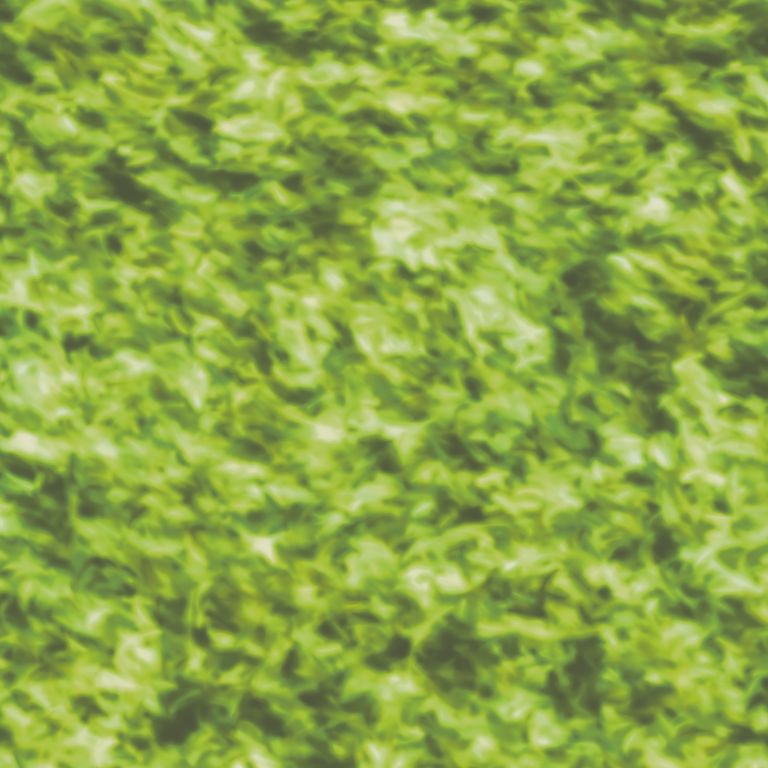
This texture is drawn by a Shadertoy shader. Its source:

```glsl
// Soft, sunlit turf: short overlapping grass blades with dark gaps and pale glints.
#define BLADE_CELL 0.037
#define BLADE_LAYERS 9
#define BLADE_BLUR 0.27
#define STRAND_CELL 0.13
#define STRAND_DENSITY 0.18
#define MEAN_ANGLE -0.25
#define CLUMP_DEPTH 1.0
#define MOTTLE_DEPTH 0.34
#define TONE_CONTRAST 3.3
#define TONE_CENTRE -0.06
#define HUE_SHIFT 0.075

vec3 hash3(vec3 p) {
    p = fract(p * vec3(0.1031, 0.1030, 0.0973));
    p += dot(p, p.yxz + 33.33);
    return fract((p.xxy + p.yxx) * p.zyx);
}

// Smooth value noise in -1..1
float noise(vec2 p, float seed) {
    vec2 i = floor(p), f = fract(p);
    f = f * f * (3.0 - 2.0 * f);
    float a = hash3(vec3(i, seed)).x;
    float b = hash3(vec3(i + vec2(1, 0), seed)).x;
    float c = hash3(vec3(i + vec2(0, 1), seed)).x;
    float d = hash3(vec3(i + vec2(1, 1), seed)).x;
    return 2.0 * mix(mix(a, b, f.x), mix(c, d, f.x), f.y) - 1.0;
}

// Signed distance to a bent, tapered blade centred on the origin
float bladeDistance(vec2 p, float angle, float halfLength, float width, float bend) {
    float c = cos(angle), s = sin(angle);
    vec2 q = vec2(c * p.x + s * p.y, c * p.y - s * p.x);
    q.y += bend * q.x * q.x;
    float along = min(abs(q.x) / halfLength, 1.0);
    float beyond = max(abs(q.x) - halfLength, 0.0);
    return length(vec2(beyond, q.y)) - width * (1.0 - 0.4 * along * along);
}

// Paints one scattered layer; paint holds tone and hue
void paintBlades(vec2 uv, float cell, float seed, float density, float thinness,
                 float lift, float blur, inout vec2 paint) {
    vec2 p = uv / cell + 50.0 + 17.0 * hash3(vec3(seed, 3.0, 7.0)).xy;
    vec2 id = floor(p);
    float size = mix(1.0, 0.85, uv.y);
    float spread = mix(1.25, 0.65, uv.y);
    float flow = MEAN_ANGLE + 0.4 * noise(uv * 5.0 + 20.0, 91.0);
    for (int j = -1; j <= 1; j++)
    for (int i = -1; i <= 1; i++) {
        vec2 g = id + vec2(i, j);
        vec3 place = hash3(vec3(g, seed));
        vec3 form = hash3(vec3(g, seed + 31.0));
        vec3 look = hash3(vec3(g, seed + 67.0));
        if (place.z > density) continue;
        vec2 centre = g + 0.1 + 0.8 * place.xy;
        float angle = flow + spread * (form.x + look.z - 1.0) * 1.5;
        float d = bladeDistance(p - centre, angle, size * mix(0.24, 0.56, form.y),
                                size * thinness * mix(0.11, 0.22, form.z), look.z - 0.5);
        float cover = 1.0 - smoothstep(-blur, blur, d);
        vec2 shade = vec2(mix(2.0 * look.x - 1.0, 0.8, lift), 2.0 * look.y - 1.0);
        paint = mix(paint, shade, cover * mix(0.95, 0.8, lift));
    }
}

// Colour ramp whose stops follow the cumulative share of each colour
vec3 grassColour(float t) {
    vec3 c = mix(vec3(0.31, 0.33, 0.24), vec3(0.36, 0.42, 0.24), clamp(t / 0.05, 0.0, 1.0));
    c = mix(c, vec3(0.45, 0.55, 0.25), clamp((t - 0.05) / 0.145, 0.0, 1.0));
    c = mix(c, vec3(0.51, 0.64, 0.23), clamp((t - 0.195) / 0.225, 0.0, 1.0));
    c = mix(c, vec3(0.62, 0.75, 0.20), clamp((t - 0.42) / 0.255, 0.0, 1.0));
    c = mix(c, vec3(0.69, 0.78, 0.36), clamp((t - 0.675) / 0.195, 0.0, 1.0));
    c = mix(c, vec3(0.76, 0.82, 0.55), clamp((t - 0.87) / 0.09, 0.0, 1.0));
    return mix(c, vec3(0.88, 0.89, 0.78), clamp((t - 0.96) / 0.04, 0.0, 1.0));
}

void mainImage(out vec4 fragColor, in vec2 fragCoord) {
    vec2 uv = fragCoord / iResolution.y;

    // Blades from the bottom layer up, then a few long pale strands
    vec2 paint = vec2(-1.0, 0.0);
    for (int k = 0; k < BLADE_LAYERS; k++)
        paintBlades(uv, BLADE_CELL, float(k) + 1.0, 1.0, 1.0, 0.0, BLADE_BLUR, paint);
    paintBlades(uv, STRAND_CELL, 23.0, STRAND_DENSITY, 0.3, 1.0, 0.07, paint);

    // Shaded clumps, flattened sideways, and soft mottling
    vec2 leaning = vec2(uv.x, uv.y + 0.25 * uv.x);
    float clump = 0.65 * noise(leaning * vec2(12.0, 21.0) + 40.0, 5.0)
                + 0.45 * noise(leaning * vec2(27.0, 42.0) + 60.0, 6.0);
    float mottle = noise(leaning * vec2(48.0, 66.0) + 80.0, 8.0);
    float tone = paint.x + CLUMP_DEPTH * clump + MOTTLE_DEPTH * mottle;

    // Even out the tone shares, then vary between yellow and cool green
    float share = 1.0 / (1.0 + exp(-TONE_CONTRAST * (tone - TONE_CENTRE)));
    float hue = 0.8 * paint.y + 0.35 * noise(uv * 9.0 + 30.0, 12.0);
    float tint = smoothstep(0.0, 0.3, share) * (1.0 - 0.5 * share);
    vec3 colour = grassColour(share);
    colour += HUE_SHIFT * hue * vec3(0.9, 0.0, -0.8) * tint;
    fragColor = vec4(clamp(colour, 0.0, 1.0), 1.0);
}
```
